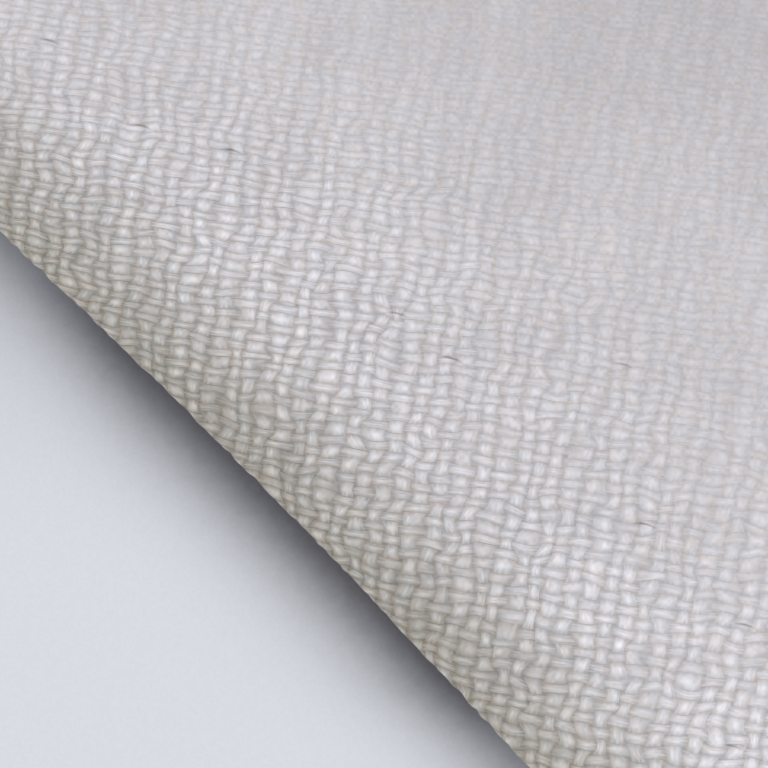
Write a Shadertoy shader that draws this texture.

```glsl
// Draws a soft fold of pale woven cloth lying diagonally over a light surface.
#define WARP_PITCH 0.025
#define WEFT_PITCH 0.019
#define PERSPECTIVE 0.5
#define WEAVE_CONTRAST 0.21
#define SHADOW_WIDTH 0.060
#define FOLD_WIDTH 0.21
#define CLOTH_COLOR vec3(0.795, 0.785, 0.798)
#define FOLD_COLOR vec3(0.615, 0.600, 0.570)
#define TABLE_COLOR vec3(0.850, 0.863, 0.888)
#define SHADOW_COLOR vec3(0.325, 0.325, 0.345)

const float PI = 3.14159265;

float hash(vec2 p) {
    vec3 q = fract(p.xyx * vec3(0.1031, 0.1030, 0.0973));
    q += dot(q, q.yzx + 33.33);
    return fract((q.x + q.y) * q.z);
}

float noise(vec2 p) {
    vec2 i = floor(p), f = fract(p);
    f = f * f * (3.0 - 2.0 * f);
    vec2 e = vec2(1, 0);
    return mix(mix(hash(i), hash(i + e), f.x),
               mix(hash(i + e.yx), hash(i + e.xx), f.x), f.y);
}

// Signed distance to the fold's gently bowed rim, positive on the cloth.
float foldDistance(vec2 p) {
    float rim = 0.698 - 0.93 * p.x - 0.12 * p.x * p.x;
    float slope = 0.93 + 0.24 * p.x;
    return (p.y - rim) * inversesqrt(1.0 + slope * slope);
}

// Thread coordinates: bent round the fold and compressed with distance.
vec2 threadCoords(vec2 p, float d) {
    p -= 0.018 * exp(-max(d, 0.0) / 0.035) * vec2(0.7);
    float rise = p.y + 0.13 * p.x;
    float depth = -log(1.0 - PERSPECTIVE * min(rise, 1.4)) / PERSPECTIVE;
    vec2 t = vec2((p.x - 0.20 * p.y) / WARP_PITCH, depth / WEFT_PITCH);
    vec2 wobble = vec2(noise(p * 34.0), noise(p * 29.0 + 50.0)) - 0.5;
    return t + wobble * vec2(0.75, 0.65);
}

// Plain weave: returns yarn height and how much the warp lies on top.
vec2 weave(vec2 t) {
    vec2 id = floor(t + 0.5), f = t - id;
    float warp = cos(PI * f.x) * (0.5 + 0.5 * cos(PI * t.y) * cos(PI * id.x));
    float weft = cos(PI * f.y) * (0.5 - 0.5 * cos(PI * t.x) * cos(PI * id.y));
    warp *= 0.85 + 0.3 * hash(vec2(id.x, 7.0));
    weft *= 0.80 + 0.3 * hash(vec2(id.y, 19.0));
    return vec2(max(warp, weft), smoothstep(-0.15, 0.25, warp - weft));
}

// Sparse short dark slubs, one possible per cell.
float slubs(vec2 p) {
    vec2 grid = p * vec2(9.0, 14.0), id = floor(grid);
    vec2 offset = vec2(hash(id + 3.0), hash(id + 11.0)) * 0.5 + 0.25;
    vec2 q = (grid - id - offset) / vec2(9.0, 14.0);
    q.y += 0.22 * q.x + 12.0 * q.x * q.x;
    float dash = exp(-pow(q.x / 0.011, 2.0) - pow(q.y / 0.0016, 2.0));
    return dash * step(0.76, hash(id + 23.0));
}

vec3 tableColor(vec2 p, float d) {
    float away = max(-d, 0.0);
    float shade = exp(-pow(away / SHADOW_WIDTH, 1.3));
    shade *= 0.70 + 0.30 * smoothstep(0.0, 0.18, p.x) * smoothstep(0.0, 0.12, p.y);
    vec3 col = TABLE_COLOR - 0.045 * smoothstep(0.25, 0.65, p.y);
    return mix(col, SHADOW_COLOR, shade) + 0.012 * (noise(p * 300.0) - 0.5);
}

vec3 clothColor(vec2 p, float d) {
    // Broad light across the fold and the receding plane
    vec3 col = mix(FOLD_COLOR, CLOTH_COLOR, pow(smoothstep(-0.03, FOLD_WIDTH, d), 0.8));
    col += 0.018 * smoothstep(0.4, 1.0, p.x) * smoothstep(0.7, 0.1, p.y);
    col -= 0.050 * smoothstep(0.6, 1.05, p.y) * smoothstep(0.2, 1.0, p.x);
    col += 0.022 * (noise(p * vec2(9.0, 16.0)) - 0.5);

    // Woven relief, softening out of focus
    vec2 t = threadCoords(p, d);
    vec2 yarn = weave(t);
    float focus = mix(0.26, 1.0, smoothstep(0.62, 0.10, d));
    focus *= mix(1.0, 0.55, smoothstep(0.72, 1.0, p.y));
    float relief = yarn.x - 0.64 + 0.10 * yarn.y;
    col += WEAVE_CONTRAST * focus * relief * vec3(0.95, 1.0, 1.08);

    // Fibres run along whichever yarn is uppermost
    float across = noise(t * vec2(2.0, 8.0));
    float along = noise(t * vec2(8.0, 2.0) + 70.0);
    col += 0.085 * focus * (mix(across, along, yarn.y) - 0.5);
    col += 0.045 * (noise(p * 240.0) - 0.5);
    float tint = noise(p * 120.0 + 31.0) - 0.5;
    col += tint * vec3(0.018, -0.004, -0.020);

    // Faint streaks along the warp in the far plane
    float streak = noise(vec2((p.x - 0.20 * p.y) * 42.0, p.y * 3.0));
    col += 0.022 * smoothstep(0.15, 0.5, d) * (streak - 0.5);
    float slubZone = smoothstep(0.14, 0.25, d) * smoothstep(0.60, 0.35, d);
    return col - 0.20 * slubs(p) * slubZone;
}

void mainImage(out vec4 fragColor, in vec2 fragCoord) {
    vec2 p = fragCoord / iResolution.xy;
    float pixel = 1.0 / min(iResolution.x, iResolution.y);
    float d = foldDistance(p) + 0.003 * (noise(p * 90.0) - 0.5);
    float cover = smoothstep(-pixel, pixel, d);
    vec3 col = mix(tableColor(p, d), clothColor(p, d), cover);
    fragColor = vec4(clamp(col, 0.0, 1.0), 1.0);
}
```
